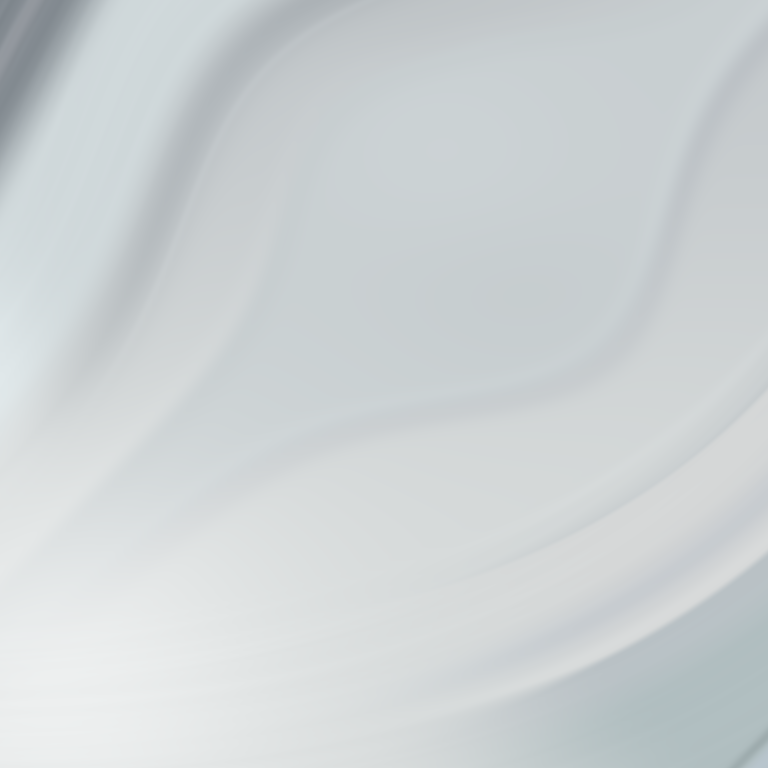
Write a WebGL 1 fragment shader that draws this background.

```glsl
precision highp float;
// Soft silver silk folds sweeping around a calm, eye-shaped hollow.
// Each fold is a curve in diagonal coordinates (along, across); shading is
// built from smooth steps and soft ridges measured from those curves.

uniform vec2 u_resolution;

float hash(vec2 p) {
  return fract(sin(dot(p, vec2(41.3, 289.1))) * 4375.54);
}

float noise(vec2 p) {
  vec2 i = floor(p), f = fract(p);
  f = f * f * (3.0 - 2.0 * f);
  return mix(mix(hash(i), hash(i + vec2(1.0, 0.0)), f.x),
             mix(hash(i + vec2(0.0, 1.0)), hash(i + vec2(1.0, 1.0)), f.x), f.y);
}

// Gaussian ridge of the given centre and width
float ridge(float x, float centre, float width) {
  float t = (x - centre) / width;
  return exp(-t * t);
}

// Elliptical soft spot
float spot(vec2 p, vec2 centre, vec2 radius) {
  vec2 t = (p - centre) / radius;
  return exp(-dot(t, t));
}

// Fine streaks that run along a fold
float streaks(float across, float along) {
  return noise(vec2(across * 45.0, along * 1.5)) * 0.6
       + noise(vec2(across * 110.0 + 7.0, along * 2.0)) * 0.4 - 0.5;
}

void main() {
  vec2 p = gl_FragCoord.xy / u_resolution;
  float along = p.x + p.y;
  float across = p.y - p.x;

  // Signed offsets from the folds, positive towards the upper left
  float upper = across - 0.38 - 0.23 * ridge(along, 1.27, 0.45);
  float eyeTop = across - 0.24 - 0.19 * ridge(along, 1.3, 0.3)
               + 0.12 * smoothstep(1.55, 1.95, along);
  float eyeBase = across - 0.14 + 0.08 * along + 0.275 * ridge(along, 1.32, 0.37);
  float crease = across + 0.51 - 0.41 * (along - 1.45) * (along - 1.45);
  float hem = across + 0.72 - 0.36 * (along - 1.4) * (along - 1.4);
  float corner = across - 0.74 - 0.29 * (along - 0.74);

  // Broad cloth tone, darker towards the top
  vec3 color = mix(vec3(0.835, 0.851, 0.851), vec3(0.772, 0.792, 0.802),
                   smoothstep(0.25, 0.95, p.y));
  color -= 0.022 * spot(p, vec2(0.5, 1.02), vec2(0.3, 0.09));

  // Hollow of the eye with a pale and a dim spot
  float eye = smoothstep(-0.02, 0.02, -eyeTop) * smoothstep(-0.02, 0.02, eyeBase);
  vec3 eyeColor = vec3(0.787, 0.814, 0.823);
  eyeColor += 0.014 * spot(p, vec2(0.58, 0.8), vec2(0.16, 0.13));
  eyeColor -= 0.013 * spot(p, vec2(0.67, 0.62), vec2(0.18, 0.11));
  color = mix(color, eyeColor, eye * 0.9);
  color += 0.010 * ridge(eyeTop, 0.018, 0.025);
  color -= 0.010 * ridge(eyeTop, -0.02, 0.03);
  color += 0.010 * ridge(eyeBase, 0.025, 0.02);
  color -= vec3(0.034, 0.033, 0.026) * ridge(eyeBase, -0.018, 0.03);

  // Pale sheet on the left and its shaded fold
  color = mix(color, vec3(0.812, 0.846, 0.855), smoothstep(0.01, 0.1, upper));
  float foldWidth = upper > 0.005 ? 0.045 : 0.06;
  color -= vec3(0.078, 0.074, 0.068) * ridge(upper, 0.005, foldWidth)
         * smoothstep(0.2, 0.9, along);
  color += 0.016 * ridge(upper, -0.045, 0.008) * smoothstep(0.4, 0.9, along);
  color += 0.06 * spot(p, vec2(-0.02, 0.51), vec2(0.08, 0.13));

  // Dark rolled edge in the upper left corner
  color = mix(color, vec3(0.50, 0.53, 0.555), smoothstep(-0.03, 0.095, corner));
  color += vec3(0.09, 0.08, 0.08) * ridge(corner, 0.125, 0.018);

  // Crease on the right: cool shade above a crisp lit lip
  float creaseFade = smoothstep(0.6, 1.15, along);
  float lip = smoothstep(-0.004, 0.008, crease);
  color -= vec3(0.055, 0.050, 0.042) * creaseFade * lip
         * exp(-max(crease, 0.0) / 0.022);
  color += 0.010 * creaseFade * ridge(crease, 0.065, 0.012);
  color = mix(color, vec3(0.835, 0.841, 0.841), creaseFade * (1.0 - lip) * 0.8);

  // Hem below it: cool valley, bright rim, then a teal-grey underside
  float hemFade = smoothstep(0.45, 0.95, along);
  float hemSoft = mix(0.05, 0.008, hemFade);
  float under = 1.0 - smoothstep(-hemSoft, hemSoft, hem + 0.004);
  color -= vec3(0.055, 0.046, 0.030) * hemFade * ridge(hem, 0.075, 0.035);
  color += 0.012 * hemFade * ridge(hem, 0.012, 0.014);
  vec3 underside = mix(vec3(0.725, 0.757, 0.773), vec3(0.693, 0.747, 0.755),
                       smoothstep(0.03, 0.13, -hem));
  color = mix(color, underside, under * hemFade);
  color -= 0.07 * ridge(across, -0.957, 0.010);
  color = mix(color, vec3(0.72, 0.77, 0.80), smoothstep(0.962, 0.985, -across));

  // White glow in the lower left
  float glow = spot(p, vec2(0.07, 0.09), vec2(0.33, 0.29));
  color = mix(color, vec3(0.933, 0.941, 0.941), glow * 0.95);

  // Silk streaks outside the hollow
  float leftGrain = streaks(upper, along) * smoothstep(-0.12, 0.02, upper);
  float rightGrain = streaks(hem, along) * (1.0 - smoothstep(-0.02, 0.12, crease));
  color += 0.016 * (leftGrain + rightGrain);
  color += 0.06 * streaks(corner, along) * smoothstep(0.0, 0.08, corner);

  gl_FragColor = vec4(clamp(color, 0.0, 1.0), 1.0);
}
```
